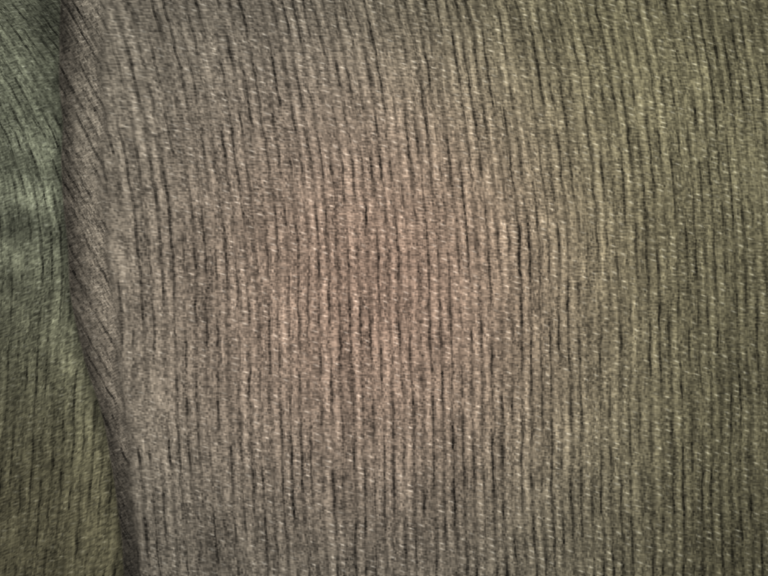
A Shadertoy shader for this texture:

```glsl
const float RIB_PITCH = 0.0172;
const float STITCH_PITCH = 0.0112;
const float RIB_DEPTH = 0.10;
const float STITCH_GAIN = 0.15;
const float STREAK_GAIN = 0.30;
const float FIBRE_GAIN = 0.38;
const float GAP_GAIN = 0.24;
const vec3 OLIVE = vec3(0.430, 0.412, 0.318);
const vec3 TAUPE = vec3(0.470, 0.443, 0.392);
const vec3 ROSE = vec3(0.555, 0.462, 0.400);
const vec3 SAGE = vec3(0.385, 0.395, 0.330);
const vec3 THREAD_LIGHT = vec3(0.98, 0.98, 0.94);

float hash(vec2 p) {
    return fract(sin(dot(p, vec2(127.1, 311.7))) * 43758.5453);
}

float noise(vec2 p) {
    vec2 i = floor(p), f = fract(p);
    f = f * f * (3.0 - 2.0 * f);
    return mix(mix(hash(i), hash(i + vec2(1, 0)), f.x),
               mix(hash(i + vec2(0, 1)), hash(i + vec2(1, 1)), f.x), f.y);
}

float fbm(vec2 p) {
    float sum = 0.0, gain = 0.5;
    for (int i = 0; i < 4; i++) {
        sum += gain * noise(p);
        p = p * 2.03 + 17.3;
        gain *= 0.5;
    }
    return sum;
}

float glow(vec2 p, vec2 centre, vec2 radius) {
    vec2 d = (p - centre) / radius;
    return exp(-dot(d, d));
}

// Horizontal position of the gap between the cushions
float seamX(float y) {
    float t = 1.0 - y;
    return 0.104 + 0.07 * t * t + 0.045 * smoothstep(0.5, 0.8, t)
         + 0.006 * (noise(vec2(y * 14.0, 3.0)) - 0.5);
}

// Ribbed weave: x runs across the ribs, y along them; returns brightness and highlight
vec2 weave(vec2 q, float clarity) {
    q.x += 0.007 * (noise(q * vec2(11.0, 7.0)) - 0.5) + 0.003 * (noise(q * vec2(60.0, 45.0)) - 0.5);
    float u = q.x / RIB_PITCH;
    float rib = floor(u);
    float across = fract(u) - 0.5;
    float tone = hash(vec2(rib, 4.0));

    // Small loops of light yarn, tilted and uneven along each rib
    float v = q.y / STITCH_PITCH + hash(vec2(rib, 9.0)) + 0.5 * across + 0.8 * noise(vec2(rib, q.y * 30.0));
    float along = fract(v) - 0.5;
    float vary = hash(vec2(rib, floor(v)));
    float offset = across - 0.3 * (vary - 0.5);
    float bead = exp(-offset * offset * 14.0 - along * along * 26.0) * (0.15 + 1.4 * vary * vary);

    // Broken dark lines between ribs and short streaks of darker pile
    float ridge = cos(across * 6.2832) * (0.4 + tone);
    float broken = smoothstep(0.35, 0.75, noise(vec2(floor(u + 0.5) * 5.3, q.y * 24.0)));
    float gap = smoothstep(0.30, 0.47, abs(across)) * broken;
    float streak = 0.8 * noise(vec2(u * 2.4, q.y * 15.0)) + 0.7 * noise(vec2(u * 3.4 + 31.0, q.y * 34.0))
                 + 0.4 * noise(vec2(u * 0.9 + 11.0, q.y * 7.0)) - 0.95;
    float fibre = noise(q * vec2(310.0, 170.0)) - 0.5;
    float grain = noise(q * vec2(210.0, 350.0) + 50.0) - 0.5;

    float shade = 0.99 + RIB_DEPTH * ridge * clarity + STREAK_GAIN * streak
                + FIBRE_GAIN * (fibre + 0.8 * grain) - GAP_GAIN * gap + 0.08 * (tone - 0.5);
    return vec2(shade, STITCH_GAIN * bead * clarity);
}

// Broad colour and light across the main cushion
vec3 mainColour(vec2 p) {
    vec3 c = mix(TAUPE, OLIVE, smoothstep(0.55, 1.2, p.x + 0.25 * (p.y - 0.5)));
    c = mix(c, ROSE, 0.9 * glow(p, vec2(0.66, 0.49), vec2(0.34, 0.36)));
    c *= 1.0 + 0.10 * glow(p, vec2(0.85, 0.72), vec2(0.42, 0.35));
    c *= 1.0 - 0.14 * smoothstep(0.28, 0.0, p.y);
    c *= 1.0 - 0.20 * smoothstep(0.98, 1.34, p.x) * smoothstep(0.95, 0.3, p.y);
    c *= 1.0 - 0.10 * smoothstep(0.85, 1.0, p.y);
    return c * (0.96 + 0.08 * fbm(p * vec2(9.0, 4.0)));
}

// Left cushion: sage cloth with slanted wrinkles
vec3 sideColour(vec2 p, float edge) {
    vec3 c = mix(OLIVE * 0.78, SAGE, smoothstep(0.1, 0.7, p.y));
    float bend = p.y + 0.35 * p.x + 0.035 * (noise(p * vec2(16.0, 8.0)) - 0.5);
    c *= 1.0 + 0.22 * sin(bend * 58.0) * glow(p, vec2(0.03, 0.61), vec2(0.10, 0.14));
    c *= 1.0 - 0.38 * glow(p, vec2(0.08, 0.97), vec2(0.025, 0.12));
    c *= 1.0 + 0.14 * glow(vec2(edge, p.y), vec2(-0.03, 0.5), vec2(0.025, 0.6));
    return c * (0.8 + 0.35 * fbm(p * vec2(12.0, 9.0)));
}

void mainImage(out vec4 fragColor, in vec2 fragCoord) {
    vec2 p = fragCoord / iResolution.y;
    float edge = p.x - seamX(p.y);
    float onMain = smoothstep(-0.003, 0.003, edge);
    float crease = edge - 0.072 + 0.05 * smoothstep(0.5, 0.1, p.y) + 0.012 * (noise(vec2(p.y * 18.0, 8.0)) - 0.5);
    float onFront = smoothstep(-0.012, 0.012, crease);

    // Threads lean with the front, the rolled border and the left cushion
    float topBend = max(p.y - 0.5, 0.0);
    float flank = exp(-max(edge, 0.0) * 5.0);
    vec2 frontUv = vec2(p.x + 0.18 * topBend * topBend + 0.02 * p.y + 0.08 * flank * p.y, p.y);
    vec2 borderUv = vec2(p.x + 0.55 * p.y + 5.0, p.y - 0.55 * p.x);
    vec2 sideUv = vec2(p.x + 0.9 * topBend * topBend - 0.06 * p.y + 3.0, p.y - 0.4 * p.x);
    float clarity = mix(0.6, 1.0, smoothstep(0.05, 0.3, edge));
    vec2 cloth = mix(weave(borderUv, 0.5), weave(frontUv, clarity), onFront);
    cloth = mix(weave(sideUv, 0.5), cloth, onMain);

    vec3 colour = mix(sideColour(p, edge), mainColour(p), onMain);
    colour = colour * max(cloth.x, 0.35) + cloth.y * THREAD_LIGHT;

    // Seam shadow, border crease and small puckers
    float shadow = exp(-pow(edge / mix(0.012, 0.03, onMain), 2.0));
    colour *= 1.0 - mix(0.25, 0.45, onMain) * shadow;
    colour *= 1.0 - 0.18 * exp(-pow(crease / 0.008, 2.0)) * onMain;
    float pucker = noise(vec2(edge * 30.0, (p.y + 0.5 * edge) * 38.0)) - 0.5;
    colour *= 1.0 + 0.24 * pucker * exp(-max(edge, 0.0) * 9.0) * onMain;

    fragColor = vec4(clamp(colour, 0.0, 1.0), 1.0);
}
```
